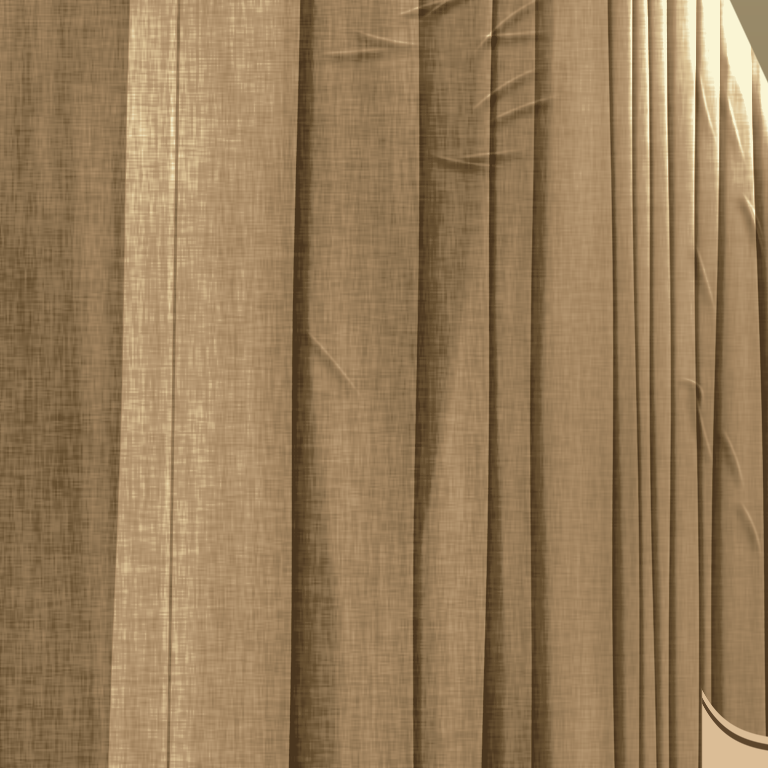
Write a WebGL 2 fragment shader that draws this texture.

```glsl
#version 300 es
precision highp float;
// Linen curtain hanging in uneven vertical folds that crowd toward a lit corner.
// Each fold is a strip between two leaning edges, painted left to right with a
// wedge of shadow; woven threads, creases, ceiling and floor are added on top.
uniform vec2 u_resolution;
out vec4 fragColor;

const int FOLDS = 14;
// Per fold: left edge at the top, left edge at the bottom, cloth tone
const vec3 folds[15] = vec3[15](
  vec3(-.06, -.06, .29), vec3(.078, .125, .36), vec3(.171, .143, .56), vec3(.389, .375, .40),
  vec3(.546, .538, .45), vec3(.642, .629, .36), vec3(.695, .690, .46), vec3(.793, .801, .40),
  vec3(.823, .833, .46), vec3(.842, .853, .45), vec3(.870, .873, .43), vec3(.905, .909, .38),
  vec3(.937, .925, .42), vec3(.978, 1.0, .36), vec3(1.06, 1.08, .4));

float hash(vec2 p) {
  return fract(sin(dot(p, vec2(127.1, 311.7))) * 43758.55);
}

float noise(vec2 p) {
  vec2 i = floor(p), f = fract(p);
  f = f * f * (3. - 2. * f);
  return mix(mix(hash(i), hash(i + vec2(1, 0)), f.x),
             mix(hash(i + vec2(0, 1)), hash(i + 1.), f.x), f.y);
}

// Shadow-to-light colour ramp of the cloth
vec3 linen(float tone) {
  vec3 c = mix(vec3(.29, .21, .12), vec3(.40, .31, .19), smoothstep(-.2, .07, tone));
  c = mix(c, vec3(.53, .43, .30), clamp((tone - .07) / .2, 0., 1.));
  c = mix(c, vec3(.64, .52, .375), clamp((tone - .27) / .23, 0., 1.));
  c = mix(c, vec3(.72, .60, .45), clamp((tone - .5) / .18, 0., 1.));
  c = mix(c, vec3(.87, .77, .59), clamp((tone - .68) / .17, 0., 1.));
  return mix(c, vec3(.98, .96, .83), clamp((tone - .85) / .15, 0., 1.));
}

float foldEdge(int i, float y) {
  float sway = .002 * sin(y * 7. + float(i) * 2.3);
  return mix(folds[i].y, folds[i].x, y) + sway;
}

// Tone of the cloth from stacked folds
float drape(vec2 p, float px) {
  float tone = .33;
  for (int i = 0; i < FOLDS; i++) {
    float left = foldEdge(i, p.y), right = foldEdge(i + 1, p.y);
    float width = right - left, d = p.x - left, t = clamp(d / width, 0., 1.);
    float strip = folds[i].z + .08 * sin(t * 3.14);
    if (i == 1) strip -= .16 * t * t;
    if (i == 2) strip += .2 * (.5 - t);
    if (i > 2) {
      // Crisp slanted wedges of shadow, widening downward or upward in turn
      float reach = i == 4 ? clamp(1.86 * p.y - .46, .1, .9)
                  : i % 2 == 1 ? .12 + .3 * smoothstep(.62, .1, p.y) : .12 + .25 * abs(p.y - .5);
      float wedge = width * reach;
      strip -= .2 * (1. - smoothstep(wedge * .75, wedge * 1.1 + .004, d));
      strip -= .26 * exp(-max(d, 0.) / (.004 + .1 * width));
    }
    // Light caught on the rim, strongest high on the crowded folds
    float rim = i > 6 ? .16 + .4 * smoothstep(.5, 1., p.y) : i == 0 ? 0. : .1;
    strip += rim * exp(-max(right - p.x, 0.) / .004);
    float soft = i == 1 ? .02 : px;
    tone = mix(tone, strip, smoothstep(-soft, soft, d));
  }
  return tone;
}

// Bent crease: a light ridge beside a dark one
float crease(vec2 p, vec2 a, vec2 span, float bow) {
  float t = dot(p - a, span) / dot(span, span);
  vec2 across = normalize(vec2(-span.y, span.x));
  float d = dot(p - a, across) - bow * sin(3.14 * t);
  float fade = smoothstep(0., .25, t) * smoothstep(1., .6, t);
  return fade * (exp(-pow(d / .002, 2.)) - .9 * exp(-pow((d + .008) / .007, 2.)));
}

void main() {
  vec2 p = gl_FragCoord.xy / u_resolution;
  float px = 1. / min(u_resolution.x, u_resolution.y);
  float tone = drape(p, px);

  // Stitched seam on the front fold
  float seam = p.x - mix(.219, .233, p.y);
  tone -= .32 * (1. - smoothstep(.0008, .0008 + 1.5 * px, abs(seam)));
  tone += .08 * exp(-pow((seam + .006) / .004, 2.));

  // Creases: one long central, then scattered near the heading and the far end
  tone += .16 * crease(p, vec2(.39, .58), vec2(.09, -.11), .003);
  for (int i = 0; i < 20; i++) {
    float k = float(i), a = hash(vec2(k, 1.)), b = hash(vec2(k, 5.)), c = hash(vec2(k, 9.));
    bool far = i % 2 == 1;
    vec2 start = far ? vec2(.88 + .1 * a, .35 + .6 * b) : vec2(.39 + .26 * a, .79 + .2 * b);
    vec2 span = far ? vec2(.03, -.14 + .1 * c) : vec2(.11, .14 * c - .03);
    tone += .19 * crease(p, start, span, .02 * (c - .3));
  }

  // Soft lengthwise buckling and broad unevenness
  tone += .13 * (noise(p * vec2(34., 2.) + 3.) - .5) + .12 * (noise(p * vec2(9., 5.)) - .5);
  tone = .42 + 1.2 * (tone - .46);

  // Woven threads: fine slubs along both directions, calmer far away
  float weave = .8 * noise(p * vec2(300., 22.)) + .7 * noise(p * vec2(26., 300.) + 40.)
              + noise(p * vec2(480., 70.)) + .8 * noise(p * vec2(80., 470.) + 9.) - 1.65;
  tone += weave * mix(.15, .07, smoothstep(.5, .9, p.x));

  // Lamp glow from the upper corner and along the ceiling line
  float ceiling = dot(p - vec2(.94, 1.), vec2(.908, .419));
  tone += .05 * smoothstep(.6, 1., p.y);
  tone += .55 * exp(-length((p - vec2(.98, .95)) * vec2(7., 5.)));
  tone += .6 * exp(min(ceiling, 0.) / .025) * (.5 + .8 * noise(p * vec2(90., 30.)));
  vec3 color = linen(tone);
  color = mix(color, vec3(.50, .44, .31) + .1 * p.y, smoothstep(.008, .008 + 2. * px, ceiling));

  // Floor below the sagging hem, with a dark loose edge of cloth
  float hem = .035 + .06 * exp(-(p.x - .918) / .035);
  float beyond = smoothstep(.914 - px, .914 + px, p.x);
  color = mix(color, vec3(.86, .74, .59), beyond * smoothstep(px, -px, p.y - hem));
  float trim = abs(p.y - hem + .014) - .004;
  color = mix(color, vec3(.36, .27, .17), beyond * smoothstep(px, -px, trim));
  fragColor = vec4(clamp(color, 0., 1.), 1.);
}
```
